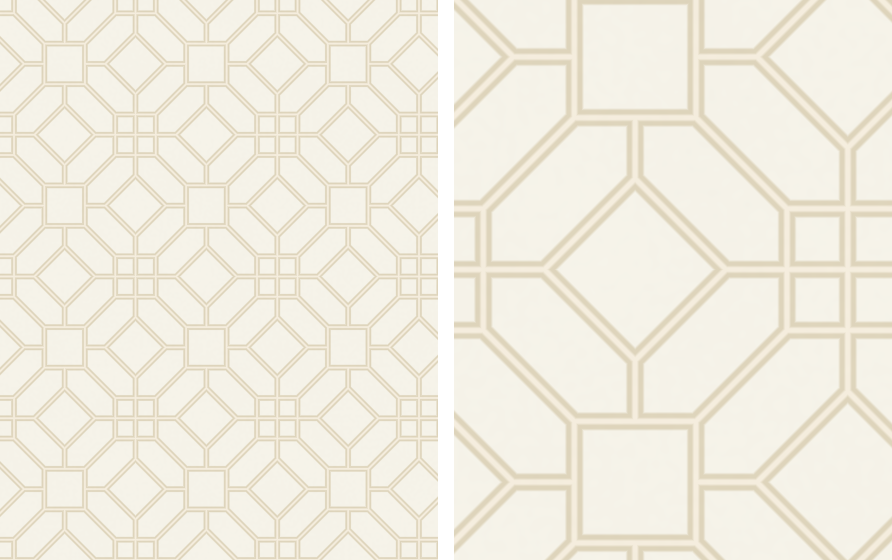
Left, the full canvas; right, a detail of the centre.
Give the GLSL for this pattern, as a Shadertoy shader.

```glsl
// Cream lattice of squares, diamonds and hexagons drawn with double tan lines.

vec2 hashGradient(vec2 cell) {
    float h = fract(sin(dot(cell, vec2(127.1, 311.7))) * 43758.5);
    return vec2(cos(6.2832 * h), sin(6.2832 * h));
}

float gradientNoise(vec2 p) {
    vec2 i = floor(p), f = fract(p);
    vec2 u = f * f * (3.0 - 2.0 * f);
    float a = dot(hashGradient(i), f);
    float b = dot(hashGradient(i + vec2(1, 0)), f - vec2(1, 0));
    float c = dot(hashGradient(i + vec2(0, 1)), f - vec2(0, 1));
    float d = dot(hashGradient(i + vec2(1, 1)), f - vec2(1, 1));
    return mix(mix(a, b, u.x), mix(c, d, u.x), u.y);
}

float segmentDistance(vec2 p, vec2 a, vec2 b) {
    vec2 ab = b - a;
    return length(p - a - ab * clamp(dot(p - a, ab) / dot(ab, ab), 0.0, 1.0));
}

// Outlines with mitred corners
float squareOutline(vec2 p, float halfSide) {
    return abs(max(abs(p.x), abs(p.y)) - halfSide);
}

float diamondOutline(vec2 p, float radius) {
    return abs(abs(p.x) + abs(p.y) - radius) * 0.7071;
}

// Distance to the band centrelines, in units of one repeat
float latticeDistance(vec2 p) {
    // Fold the repeat into one eighth
    p = abs(fract(p + 0.5) - 0.5);
    if (p.y > p.x) p = p.yx;

    float squareHalf = 0.143, diamondRadius = 0.2135;
    float d = squareOutline(p, squareHalf);
    d = min(d, squareOutline(p - 0.5, squareHalf));
    d = min(d, diamondOutline(p - vec2(0.5, 0.0), diamondRadius));

    // Struts between the shapes, and the cross inside the small squares
    d = min(d, segmentDistance(p, vec2(squareHalf), vec2(0.5 - squareHalf)));
    d = min(d, segmentDistance(p, vec2(squareHalf, 0.0), vec2(0.5 - diamondRadius, 0.0)));
    return min(d, segmentDistance(p, vec2(0.5, diamondRadius), vec2(0.5)));
}

void mainImage(out vec4 fragColor, in vec2 fragCoord) {
    float repeatsAcross = 3.09;
    vec2 p = fragCoord / iResolution.x * repeatsAcross - vec2(0.456, 0.5);
    float soft = max(0.8 * repeatsAcross / iResolution.x, 0.004);

    // Paper, band fill, then the line along each side of the band
    float d = latticeDistance(p);
    vec3 color = vec3(0.962, 0.951, 0.912);
    color = mix(color, vec3(0.96, 0.93, 0.87), 1.0 - smoothstep(-soft, soft, d - 0.0134));
    float line = 1.0 - smoothstep(-soft, soft, abs(d - 0.0134) - 0.0065);
    color = mix(color, vec3(0.87, 0.832, 0.735), line);

    // Faint paper grain
    color += 0.005 * gradientNoise(p * 36.0) + 0.004 * gradientNoise(p * 3.0);
    fragColor = vec4(color, 1.0);
}
```
